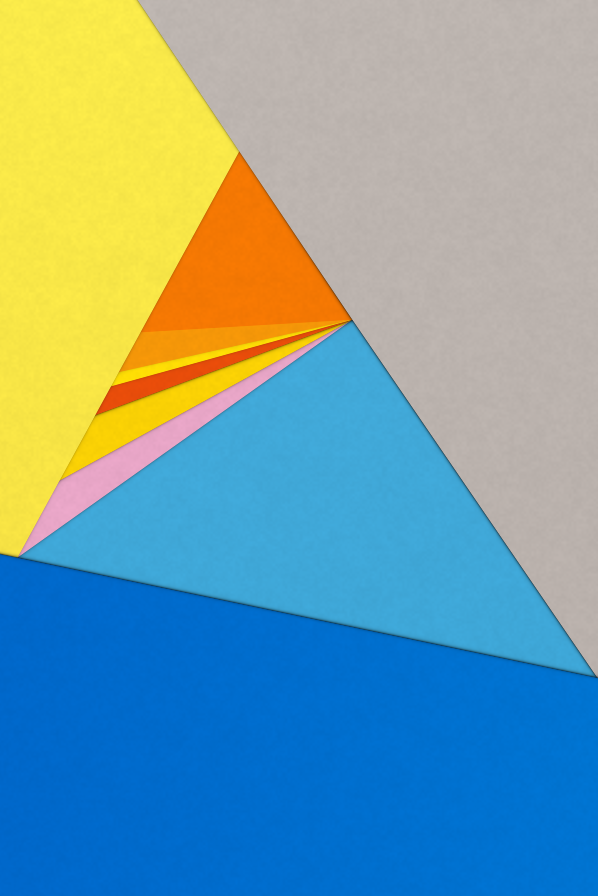
A Shadertoy shader for this background:

```glsl
// Sheets of coloured paper: a fan of thin wedges meeting at one apex, framed by
// yellow, grey and blue sheets. Each sheet is a half-plane laid over the ones
// before it with a thin contact shadow; value noise adds the paper grain.

float hash(vec2 cell) {
    vec3 q = fract(vec3(cell.xyx) * 0.1031);
    q += dot(q, q.yzx + 33.33);
    return fract((q.x + q.y) * q.z);
}

float noise(vec2 p) {
    vec2 i = floor(p), f = fract(p);
    f = f * f * (3.0 - 2.0 * f);
    return mix(mix(hash(i), hash(i + vec2(1, 0)), f.x),
               mix(hash(i + vec2(0, 1)), hash(i + vec2(1, 1)), f.x), f.y);
}

// Signed distance to the line a-b, positive on its left.
float leftOf(vec2 p, vec2 a, vec2 b) {
    vec2 dir = normalize(b - a);
    return dot(p - a, vec2(-dir.y, dir.x));
}

// Lay a sheet where dist > 0, darkening what lies just outside its edge.
vec3 lay(vec3 below, vec3 sheet, float dist, float shadow) {
    float pixel = 1.0 / iResolution.y;
    below *= 1.0 - shadow * exp(-max(-dist, 0.0) / 0.0013);
    return mix(below, sheet, smoothstep(-0.6 * pixel, 0.6 * pixel, dist));
}

void mainImage(out vec4 fragColor, in vec2 fragCoord) {
    vec2 p = fragCoord / iResolution.y;
    vec2 apex = vec2(0.3932, 0.6432);
    vec2 fanTop = vec2(0.2669, 0.8307);
    vec2 fanFoot = vec2(0.0195, 0.3776);
    vec2 rightCorner = vec2(0.6667, 0.2435);

    // Light blue sheet, then the fan from its lowest wedge upwards
    vec3 color = mix(vec3(0.23, 0.645, 0.84), vec3(0.26, 0.665, 0.85), p.y * 1.5);
    float stops[6] = float[6](1.0, 0.810, 0.649, 0.578, 0.543, 0.445);
    float shadows[6] = float[6](0.3, 0.3, 0.5, 0.15, 0.1, 0.0);
    vec3 wedges[6] = vec3[6](
        vec3(0.91, 0.65, 0.78),   // pink
        vec3(0.98, 0.82, 0.02),   // gold
        vec3(0.91, 0.30, 0.04),   // vermilion
        vec3(1.00, 0.87, 0.02),   // lemon
        vec3(0.96, 0.59, 0.03),   // amber
        vec3(0.96, 0.47, 0.01));  // orange
    for (int i = 0; i < 6; i++) {
        vec2 rim = mix(fanTop, fanFoot, stops[i]);
        color = lay(color, wedges[i], leftOf(p, rim, apex), shadows[i]);
    }

    // Yellow sheet on the left
    vec3 yellow = mix(vec3(0.96, 0.87, 0.25), vec3(0.98, 0.92, 0.29), p.y);
    color = lay(color, yellow, leftOf(p, fanFoot, fanTop), 0.2);

    // Grey sheet, its edge bending slightly at the apex
    vec3 grey = mix(vec3(0.72, 0.685, 0.665), vec3(0.74, 0.71, 0.69), p.y);
    float greyDist = min(leftOf(p, vec2(0.1536, 1.0), apex),
                         leftOf(p, apex, rightCorner));
    color = lay(color, grey, greyDist, mix(0.7, 0.35, smoothstep(0.6, 0.85, p.y)));

    // Blue sheet across the bottom, deeper towards the left
    vec3 blue = mix(vec3(0.0, 0.405, 0.79), vec3(0.0, 0.455, 0.82), p.x * 1.5);
    float blueDist = leftOf(p, rightCorner, fanFoot);
    color = lay(color, blue, blueDist, 0.55);
    color *= 1.0 - 0.3 * exp(-abs(blueDist) / 0.0012);

    // Paper grain: fine fibres and broad mottling
    float grain = noise(p * 360.0) + noise(p * 170.0 + 17.0) - 1.0;
    float mottle = noise(p * 45.0 + 5.0) - 0.5;
    color *= 1.0 + 0.022 * grain + 0.012 * mottle;

    fragColor = vec4(clamp(color, 0.0, 1.0), 1.0);
}
```
